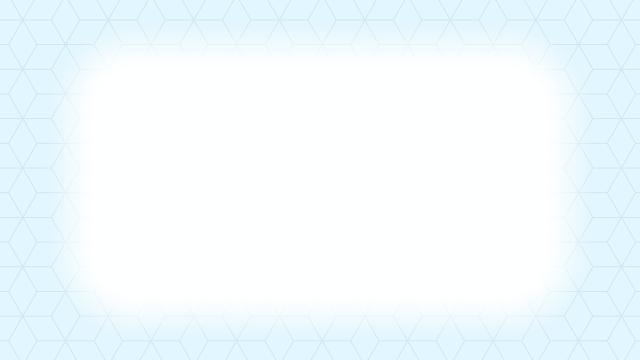
Reproduce this background procedurally as a WebGL 2 fragment shader.

```glsl
#version 300 es
precision highp float;
// A pale blue field with a fine grid of rhombi, covered in the middle by a
// soft white panel. The grid is six spokes inside each cell of a hexagonal
// lattice; the panel is a rounded box whose distance is feathered.
uniform vec2 u_resolution;
out vec4 outColor;

const float SQRT3 = 1.7320508;
const vec3 SKY = vec3(0.882, 0.963, 0.996);
const vec3 LINE = vec3(0.800, 0.890, 0.912);
const vec3 PANEL = vec3(0.998, 1.0, 1.0);

// Offset from the nearest point of a triangular lattice with upright columns.
vec2 latticeOffset(vec2 p, float spacing) {
  vec2 cell = spacing * vec2(SQRT3, 1.0);
  vec2 a = mod(p + 0.5 * cell, cell) - 0.5 * cell;
  vec2 b = mod(p, cell) - 0.5 * cell;
  return dot(a, a) < dot(b, b) ? a : b;
}

// Distance to the spokes that join each lattice point to its cell corners.
float rhombusGridDistance(vec2 p, float spacing) {
  vec2 q = abs(latticeOffset(p, spacing));
  return min(q.y, abs(dot(q, vec2(0.5 * SQRT3, -0.5))));
}

float roundedBoxDistance(vec2 p, vec2 halfSize, float radius) {
  vec2 q = abs(p) - halfSize + radius;
  return length(max(q, 0.0)) + min(max(q.x, q.y), 0.0) - radius;
}

// Antialiased coverage of a stroke at distance d from its centre line.
float stroke(float d, float width, float pixel) {
  return clamp((0.5 * (width + pixel) - d) / pixel, 0.0, 1.0);
}

void main() {
  // Centred coordinates, one unit per canvas height.
  vec2 p = (gl_FragCoord.xy - 0.5 * u_resolution) / u_resolution.y;
  float pixel = 1.0 / u_resolution.y;

  // Rhombus grid on the blue field.
  float grid = rhombusGridDistance(p - vec2(0.0058, -0.0353), 0.13715);
  vec3 color = mix(SKY, LINE, stroke(grid, 0.0022, pixel));

  // Feathered white panel.
  float panel = roundedBoxDistance(p - vec2(0.0, -0.004), vec2(0.70, 0.385), 0.19);
  color = mix(color, PANEL, 1.0 - smoothstep(-0.085, 0.078, panel));

  outColor = vec4(color, 1.0);
}
```
